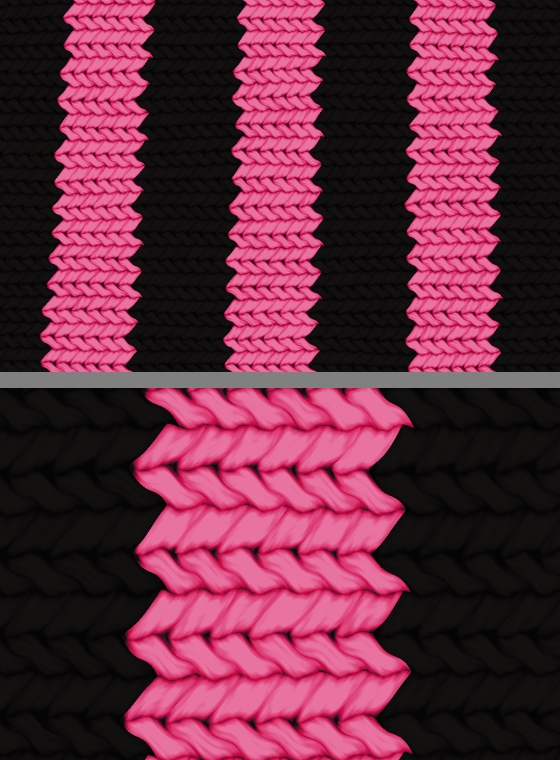
Top: the whole. Bottom: its middle third, enlarged.
A Shadertoy shader for this texture:

```glsl
const float TAU = 6.2831853;
const float WALES = 14.0;           // horizontal chains down the canvas
const float STRIPE_PITCH = 0.493;   // in canvas heights
const float COURSES = 13.0;         // stitches in one pink and black repeat
const float PINK_COURSES = 6.0;

const vec3 HOLE = vec3(0.09, 0.03, 0.05);
const vec3 MAROON = vec3(0.30, 0.09, 0.17);
const vec3 CRIMSON = vec3(0.78, 0.04, 0.27);
const vec3 ROSE = vec3(0.86, 0.24, 0.46);
const vec3 BLUSH = vec3(0.91, 0.45, 0.63);
const vec3 SOOT = vec3(0.018, 0.015, 0.016);
const vec3 CHARCOAL = vec3(0.075, 0.062, 0.062);

float hash(vec2 p) {
    return fract(sin(dot(p, vec2(127.1, 311.7))) * 43758.5);
}

// Distance to the nearest jittered cell point
float cellular(vec2 p) {
    vec2 cell = floor(p);
    float nearest = 2.0;
    for (int j = -1; j <= 1; j++)
    for (int i = -1; i <= 1; i++) {
        vec2 id = cell + vec2(i, j);
        vec2 point = id + vec2(hash(id), hash(id + 37.0));
        nearest = min(nearest, distance(p, point));
    }
    return nearest;
}

float layeredSines(vec2 p) {
    return 0.5 * sin(p.x * 3.1 + p.y * 5.3)
         + 0.3 * sin(p.x * 7.7 - p.y * 9.1 + 1.7)
         + 0.2 * sin(p.x * 15.3 + p.y * 18.7 + 4.0);
}

// Fabric coordinates: x counts courses, y counts wales
vec2 fabricCoords(vec2 p) {
    float lean = 0.084 - 0.072 * p.x;
    float course = (p.x - lean * p.y - 0.102) * COURSES / STRIPE_PITCH;
    float wale = p.y * WALES + 0.21;
    vec2 drift = vec2(layeredSines(p.yx * 2.0), layeredSines(p + 2.0));
    vec2 st = vec2(course, wale) + drift * vec2(0.16, 0.13);
    st.y += 0.035 * sin(TAU * st.x);
    return st;
}

// Rounded yarn relief with creases, holes and twisted plies
float yarnHeight(float across, float along, float side, vec2 id) {
    float roundness = 1.0 - pow(abs(2.0 * across), 3.0);
    float body = 1.0 - pow(abs(2.0 * along - 1.0), 4.0);
    float crease = mix(0.50, 0.36, side);
    float height = mix(0.30, 1.0, body) * mix(1.0 - crease, 1.0, roundness);

    float corner = length(vec2(0.5 - abs(across), 0.5 * along));
    float holeSize = 0.10 + 0.16 * hash(id + 5.0);
    height *= mix(0.25, 1.0, smoothstep(0.02, holeSize, corner));

    float plies = sin(TAU * (2.6 * across + mix(-1.3, 1.3, side) * along));
    float fuzz = cellular(vec2(across * 7.0, along * 3.0) + id * 17.0) - 0.45;
    return height + 0.07 * plies - 0.20 * fuzz + 0.16 * (hash(id) - 0.5);
}

vec3 pinkYarn(float height) {
    vec3 color = mix(HOLE, MAROON, smoothstep(0.04, 0.20, height));
    color = mix(color, CRIMSON, smoothstep(0.18, 0.40, height));
    color = mix(color, ROSE, smoothstep(0.40, 0.66, height));
    return mix(color, BLUSH, smoothstep(0.64, 0.96, height));
}

vec3 blackYarn(float height) {
    return mix(SOOT, CHARCOAL, smoothstep(0.15, 1.1, height));
}

vec3 knit(vec2 p) {
    vec2 st = fabricCoords(p);
    float wale = floor(st.y);
    float offset = fract(st.y) - 0.48;

    // Each wale has a rising leg above and a flatter leg below
    float side = step(0.0, offset);
    float along = abs(offset) / mix(0.48, 0.52, side);
    float shear = mix(0.94, 0.82, side);
    float slide = 0.30 * (hash(vec2(wale, 3.0)) - 0.5);
    float leg = st.x + slide - shear * mix(along, smoothstep(0.0, 1.0, along), 0.4);

    float course = floor(leg);
    vec2 id = vec2(course, 2.0 * wale + side);
    float height = yarnHeight(leg - course - 0.5, along, side, id);

    // Whole stitches take the stripe colour, leaving toothed edges
    bool isPink = mod(course + 0.5, COURSES) < PINK_COURSES;
    return isPink ? pinkYarn(height) : blackYarn(height);
}

void mainImage(out vec4 fragColor, in vec2 fragCoord) {
    // Four samples per pixel smooth the yarn edges
    vec3 color = vec3(0.0);
    for (int j = 0; j < 2; j++)
    for (int i = 0; i < 2; i++) {
        vec2 jitter = (vec2(i, j) - 0.5) * 0.5;
        color += knit((fragCoord + jitter) / iResolution.y);
    }
    fragColor = vec4(color / 4.0, 1.0);
}
```
